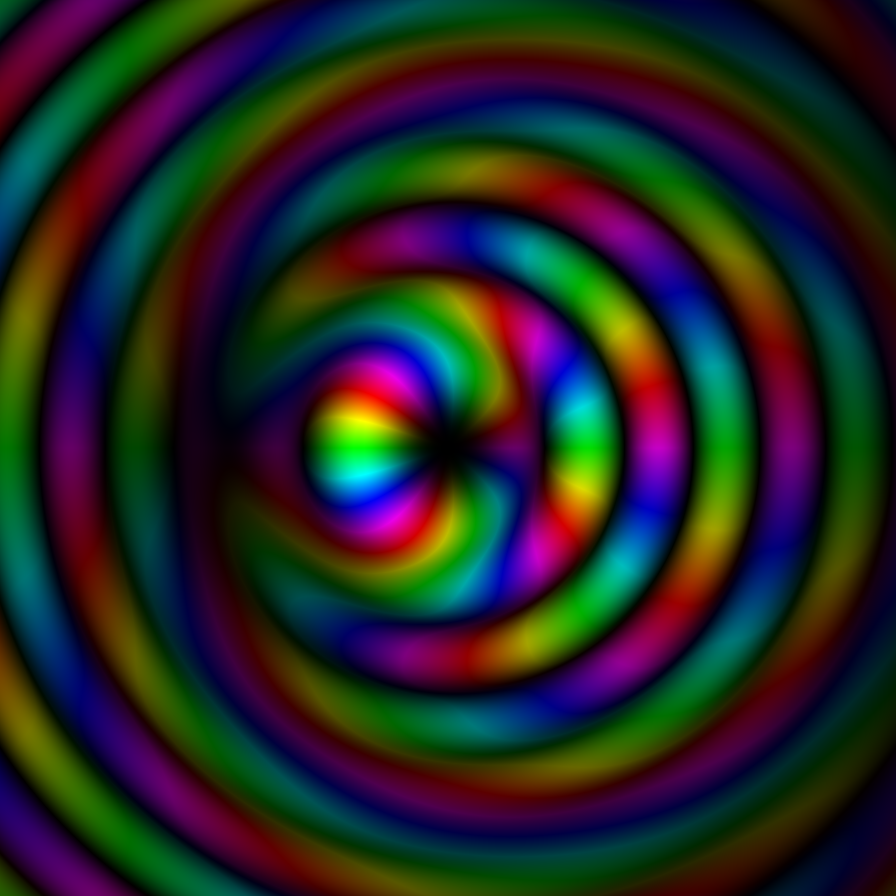
Reproduce this background procedurally as a WebGL 2 fragment shader.

```glsl
#version 300 es
precision highp float;
// Two circular standing waves with neighbouring angular orders interfere.
// Each is a Bessel mode J_n(k r) e^(i n angle); the phase of their complex
// sum sets the hue and its magnitude sets the brightness.
uniform vec2 u_resolution;
out vec4 fragColor;

const float PI = 3.14159265;
const int BESSEL_STEPS = 32;

// Bessel function of integer order, by midpoint sums of its integral form.
float bessel(float order, float x) {
    float sum = 0.0;
    for (int i = 0; i < BESSEL_STEPS; i++) {
        float t = PI * (float(i) + 0.5) / float(BESSEL_STEPS);
        sum += cos(order * t - x * sin(t));
    }
    return sum / float(BESSEL_STEPS);
}

// Complex circular wave at a polar position.
vec2 circularWave(float order, float waveNumber, float radius, float angle) {
    float phase = order * angle;
    return bessel(order, waveNumber * radius) * vec2(cos(phase), sin(phase));
}

// Fully saturated colour wheel, hue in turns.
vec3 hueColor(float hue) {
    vec3 wheel = fract(hue + vec3(0.0, 2.0, 1.0) / 3.0);
    return clamp(abs(wheel * 6.0 - 3.0) - 1.0, 0.0, 1.0);
}

// Phase to hue, magnitude to brightness.
vec3 phaseColor(vec2 wave, float hueOffset, float gain) {
    float magnitude = length(wave);
    float phase = magnitude > 0.0 ? atan(wave.y, wave.x) : 0.0;
    return hueColor(phase / (2.0 * PI) + hueOffset) * min(gain * magnitude, 1.0);
}

void main() {
    // Centred position; the shorter canvas side spans -1 to 1.
    vec2 p = (2.0 * gl_FragCoord.xy - u_resolution) / min(u_resolution.x, u_resolution.y);
    float radius = length(p);
    float angle = radius > 0.0 ? atan(p.y, p.x) : 0.0;

    // Opposite signs make the waves reinforce on the left of the core.
    vec2 wave = circularWave(4.0, 20.0, radius, angle)
              - circularWave(3.0, 24.0, radius, angle);

    fragColor = vec4(phaseColor(wave, 1.0 / 3.0, 1.5), 1.0);
}
```
